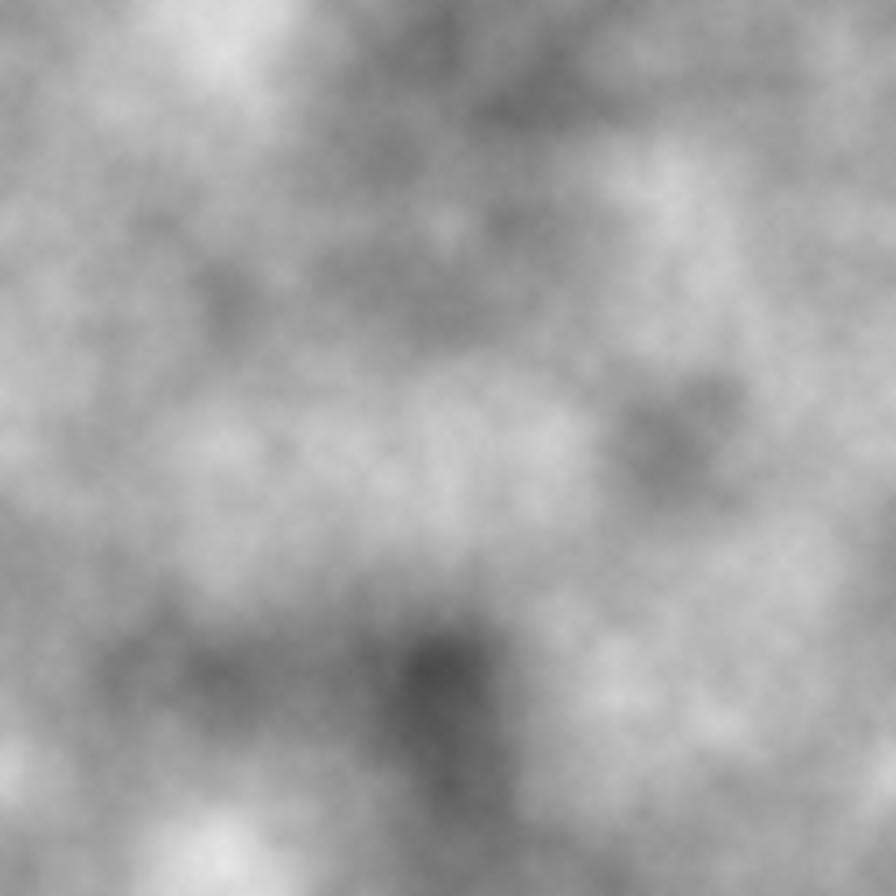
A Shadertoy shader for this texture:

```glsl
// Soft grey clouds: a seamless sum of value-noise octaves on wrapping lattices.
// The coarsest lattice uses sixteen shuffled, evenly spaced levels, so the
// balance of light and dark stays fixed; finer octaves use an integer hash.

const float MEAN_GREY   = 0.626;  // average brightness
const float CONTRAST    = 0.42;   // amplitude of the coarsest octave
const float GAIN        = 0.5;    // amplitude ratio between octaves
const int   BASE_CELLS  = 4;      // coarse cells across the tile (power of two)
const int   OCTAVES     = 6;
const uint  SEED        = 19u;

// Integer hash of a lattice node, returned in 0..1
float hashNode(ivec2 node, int octave) {
    uint h = uint(node.x) * 0x9E3779B1u ^ uint(node.y) * 0x85EBCA77u;
    h ^= (uint(octave) + SEED) * 0xC2B2AE3Du;
    h ^= h >> 16;
    h *= 0x7FEB352Du;
    h ^= h >> 15;
    h *= 0x846CA68Bu;
    h ^= h >> 16;
    return float(h >> 8) / 16777216.0;
}

// One-to-one shuffle of the 16 coarse nodes into evenly spaced levels
float shuffledLevel(ivec2 node) {
    int rank = (7 * (node.x + BASE_CELLS * node.y) + 3) & 15;
    rank ^= rank >> 2;
    rank = (11 * rank + 6) & 15;
    return (float(rank) + 0.5) / 16.0;
}

// Centred node value; indices wrap at the tile border
float nodeValue(ivec2 node, int cells, int octave) {
    ivec2 wrapped = node & (cells - 1);
    float level = octave == 0 ? shuffledLevel(wrapped) : hashNode(wrapped, octave);
    return level - 0.5;
}

// Smoothly interpolated noise with a whole number of cells per tile
float tileNoise(vec2 uv, int cells, int octave) {
    vec2 p = uv * float(cells);
    ivec2 node = ivec2(floor(p));
    vec2 f = fract(p);
    vec2 blend = f * f * (3.0 - 2.0 * f);
    float bottom = mix(nodeValue(node, cells, octave),
                       nodeValue(node + ivec2(1, 0), cells, octave), blend.x);
    float top = mix(nodeValue(node + ivec2(0, 1), cells, octave),
                    nodeValue(node + ivec2(1, 1), cells, octave), blend.x);
    return mix(bottom, top, blend.y);
}

// Octave sum, each octave twice as fine and weaker than the last
float clouds(vec2 uv) {
    float sum = 0.0;
    float amplitude = CONTRAST;
    int cells = BASE_CELLS;
    for (int octave = 0; octave < OCTAVES; octave++) {
        sum += amplitude * tileNoise(uv, cells, octave);
        amplitude *= GAIN;
        cells *= 2;
    }
    return sum;
}

void mainImage(out vec4 fragColor, in vec2 fragCoord) {
    vec2 uv = fragCoord / iResolution.xy;
    float grey = clamp(MEAN_GREY + clouds(uv), 0.0, 1.0);
    fragColor = vec4(vec3(grey), 1.0);
}
```
